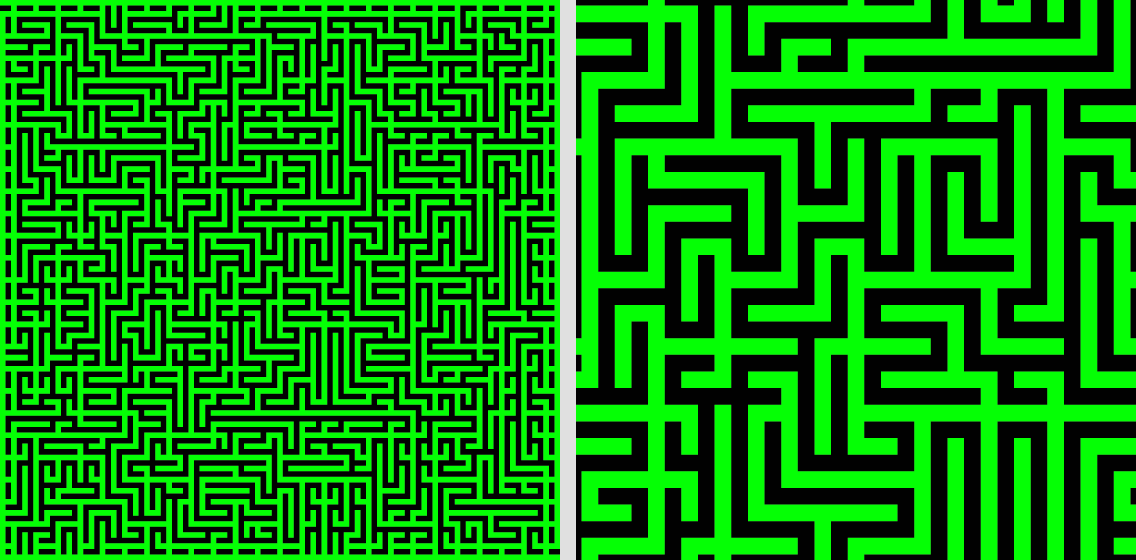
Left, the full canvas; right, a detail of the centre.
Write a WebGL 1 fragment shader that draws this pattern.

```glsl
precision highp float;

uniform vec2 u_resolution;

#define POSTS 50.0           // wall posts per side, minus one (even)
#define BEND_SHARE 0.5       // share of bars that turn a corner
#define SEED 17.0
#define SAMPLES 4            // anti-alias samples per axis
#define WALL_COLOR vec3(0.02, 1.0, 0.02)
#define PATH_COLOR vec3(0.005)
#define EDGE_TINT 0.36       // red and blue lift on blended edges

float hash(vec2 p, float salt) {
    vec3 q = fract(vec3(p.xyx) * vec3(0.1031, 0.1030, 0.0973) + (salt + SEED) * 0.137);
    q += dot(q, q.yzx + 33.33);
    return fract((q.x + q.y) * q.z);
}

float randomSign(vec2 p, float salt) {
    return hash(p, salt) < 0.5 ? -1.0 : 1.0;
}

bool onBorder(vec2 p, float last) {
    return min(p.x, p.y) < 0.5 || max(p.x, p.y) > last - 0.5;
}

// Does the bar through a mid post own the half that leaves along arm?
// Even posts form a tree: each grows one branch, horizontal or vertical,
// with a fixed heading per row and column. Odd posts fill the gaps.
bool hasArm(vec2 mid, vec2 arm) {
    vec2 axis = mod(mid, 2.0);
    vec2 line = mid * axis.yx;
    vec2 heading = axis * randomSign(line, 1.0 + axis.x);
    vec2 tail = mid - heading;

    bool growsAlongX = hash(tail, 3.0) < 0.5;
    bool isBranch = !onBorder(tail, POSTS) && growsAlongX == (axis.x > 0.5);
    float along = dot(arm, heading);

    if (!isBranch) return abs(along) < 0.5;
    if (along < -0.5) return true;
    bool bent = hash(mid, 4.0) < BEND_SHARE;
    if (along > 0.5) return !bent;
    return bent && dot(arm, axis.yx) * randomSign(mid, 5.0) > 0.0;
}

// Unit squares: even/even are posts, odd/odd are cells, others are wall slots.
float wallAt(vec2 unit) {
    float last = 2.0 * POSTS;
    bool entrance = unit.x < 0.5 && abs(unit.y - last + 1.0) < 0.5;
    bool leaving = unit.x > last - 0.5 && abs(unit.y - 1.0) < 0.5;
    if (entrance || leaving) return 0.0;
    if (onBorder(unit, last)) return 1.0;

    vec2 odd = mod(unit, 2.0);
    if (odd.x + odd.y < 0.5) return 1.0;
    if (odd.x + odd.y > 1.5) return 0.0;

    vec2 mid = (unit - odd) * 0.5;
    vec2 arm = odd;
    if (mod(mid.x + mid.y, 2.0) < 0.5) {
        mid += odd;
        arm = -odd;
    }
    return hasArm(mid, arm) ? 1.0 : 0.0;
}

void main() {
    float units = 2.0 * POSTS + 1.0;
    float coverage = 0.0;

    // Box filter over the pixel area
    for (int j = 0; j < SAMPLES; j++) {
        for (int i = 0; i < SAMPLES; i++) {
            vec2 offset = (vec2(float(i), float(j)) + 0.5) / float(SAMPLES) - 0.5;
            vec2 uv = (gl_FragCoord.xy + offset) / u_resolution;
            coverage += wallAt(floor(uv * units));
        }
    }
    coverage /= float(SAMPLES * SAMPLES);

    vec3 color = mix(PATH_COLOR, WALL_COLOR, coverage);
    color.rb += EDGE_TINT * coverage * (1.0 - coverage);
    gl_FragColor = vec4(color, 1.0);
}
```
